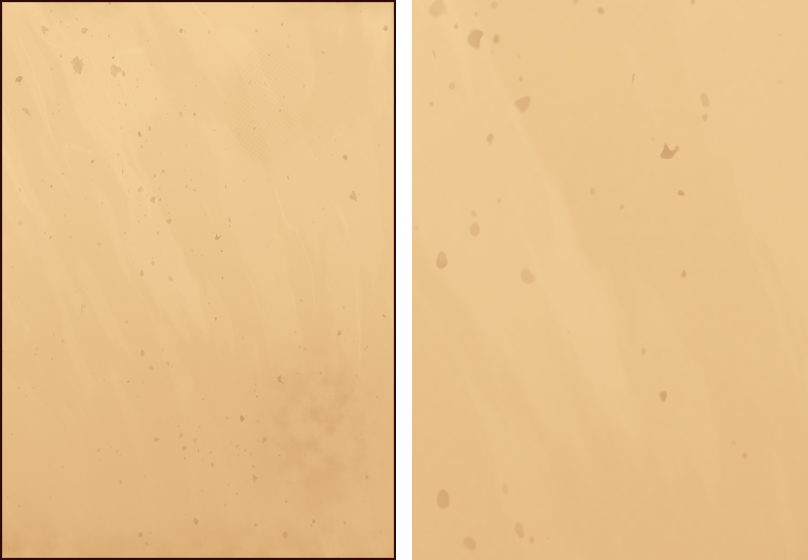
Left: the whole. Right: its middle third, enlarged.
Reproduce this texture procedurally as a Shadertoy shader.

```glsl
// Aged tan parchment with slanted scuffs, brown spots, stains and a thin dark frame.
#define PAPER_LIGHT vec3(0.952, 0.812, 0.603)
#define PAPER_DARK vec3(0.875, 0.700, 0.485)
#define SPOT_COLOR vec3(0.70, 0.50, 0.31)
#define FRAME_COLOR vec3(0.19, 0.04, 0.02)
#define FRAME_WIDTH 0.0040
#define SCUFF_STRENGTH 0.24
#define CREASE_STRENGTH 0.16
#define STAIN_STRENGTH 0.50
#define WEAVE_STRENGTH 0.22
#define SPOT_STRENGTH 0.55

float hash(vec2 p) {
    vec3 q = fract(p.xyx * vec3(0.1031, 0.1030, 0.0973));
    q += dot(q, q.yzx + 33.33);
    return fract((q.x + q.y) * q.z);
}

float noise(vec2 p) {
    vec2 i = floor(p), f = fract(p);
    f = f * f * (3.0 - 2.0 * f);
    return mix(mix(hash(i), hash(i + vec2(1, 0)), f.x),
               mix(hash(i + vec2(0, 1)), hash(i + vec2(1, 1)), f.x), f.y);
}

float fbm(vec2 p) {
    float sum = 0.0, amp = 0.5;
    for (int i = 0; i < 5; i++) {
        sum += amp * noise(p);
        p = mat2(1.6, 1.2, -1.2, 1.6) * p + 17.3;
        amp *= 0.5;
    }
    return sum / 0.97;
}

// Soft round falloff: 1 at the center, 0 past the radii.
float blob(vec2 p, vec2 center, vec2 radii) {
    return 1.0 - smoothstep(0.0, 1.0, length((p - center) / radii));
}

// Scattered uneven drops, one possible drop per grid cell.
float spots(vec2 p, float cell, float chance, float size, float soft) {
    float cover = 0.0;
    vec2 wobbled = p + (vec2(noise(p * 190.0), noise(p * 190.0 + 41.0)) - 0.5) * size * 0.7;
    for (int y = -1; y <= 1; y++)
    for (int x = -1; x <= 1; x++) {
        vec2 id = floor(p / cell) + vec2(x, y);
        vec2 center = (id + 0.15 + 0.7 * vec2(hash(id + 3.7), hash(id + 91.2))) * cell;
        float pick = hash(id + 57.4);
        float radius = size * mix(0.35, 1.0, pick * pick);
        float d = length((wobbled - center) * vec2(1.2, 0.95));
        float drop = 1.0 - smoothstep(radius - soft, radius + soft, d);
        cover = max(cover, drop * step(hash(id + 12.9), chance) * mix(0.35, 1.0, hash(id + 7.1)));
    }
    return cover;
}

void mainImage(out vec4 fragColor, in vec2 fragCoord) {
    vec2 p = fragCoord / iResolution.y;
    vec2 size = iResolution.xy / iResolution.y;
    float pixel = 1.0 / iResolution.y;
    vec2 toEdge = min(p, size - p);
    float edge = min(toEdge.x, toEdge.y);

    // Paper tone, darkening downward with broad clouds
    float tone = 0.10 + 0.70 * smoothstep(-0.05, 0.80, p.y);
    tone += 0.22 * (fbm(p * vec2(5.0, 3.5) + 4.0) - 0.5);

    // Scuffs lean right going down, nearly upright on the right side
    float lean = mix(0.42, 0.08, smoothstep(0.22, 0.66, p.x));
    vec2 grain = vec2(p.x + lean * (p.y - 0.5), p.y);
    grain.x += 0.025 * (fbm(p * 9.0) - 0.5);
    float broad = fbm(grain * vec2(10.0, 1.8) + 8.0);
    float narrow = fbm(grain * vec2(24.0, 4.5) + 31.0);
    float fade = mix(0.35, 1.0, smoothstep(0.1, 0.5, p.y));
    float scuff = 0.6 * smoothstep(0.50, 0.57, broad) + 0.4 * smoothstep(0.54, 0.60, narrow);
    tone += SCUFF_STRENGTH * fade * (scuff - 0.25);

    // Thin broken creases along the scuffs
    float ridge = abs(noise(grain * vec2(26.0, 6.0) + 63.0) - 0.5);
    float crease = (1.0 - smoothstep(0.0, 0.05, ridge)) * smoothstep(0.52, 0.68, fbm(p * 7.0 + 22.0));
    tone += CREASE_STRENGTH * crease * fade;

    // Mottled stains: lower right, bottom edge and top edge
    float mottle = smoothstep(0.25, 0.75, fbm(p * 34.0));
    float stain = blob(p, vec2(0.57, 0.24), vec2(0.17, 0.24));
    stain += 0.6 * (1.0 - smoothstep(0.0, 0.09, p.y));
    stain += 0.7 * (1.0 - smoothstep(0.0, 0.05, 1.0 - p.y)) * smoothstep(0.4, 0.6, noise(p * 7.0));
    stain += 0.5 * blob(p, vec2(0.0), vec2(0.14));
    tone -= STAIN_STRENGTH * stain * mix(0.25, 1.0, mottle);

    // Faint cloth weave in the upper right
    vec2 thread = sin((p + 0.002 * noise(p * 60.0)) * mat2(0.98, 0.17, -0.17, 0.98) * 640.0);
    float patchMask = smoothstep(0.05, 0.6, blob(p, vec2(0.475, 0.81), vec2(0.12, 0.17)) * (0.6 + fbm(p * 14.0)));
    tone -= WEAVE_STRENGTH * patchMask * (0.65 + 0.35 * thread.x * thread.y);
    tone += 0.05 * (noise(p * 240.0) - 0.5);
    vec3 color = mix(PAPER_DARK, PAPER_LIGHT, clamp(tone, -0.35, 1.05));

    // Drops gather in two clusters; the largest sit near the top left
    float cluster = blob(p, vec2(0.38, 0.21), vec2(0.16, 0.11)) + blob(p, vec2(0.29, 0.69), vec2(0.12, 0.24));
    float soft = max(pixel, 0.0012);
    float drops = 0.75 * spots(p, 0.026, 0.06 + 0.38 * cluster, 0.0052, soft);
    drops = max(drops, 0.6 * spots(p + 5.3, 0.015, 0.05 + 0.20 * cluster, 0.0026, soft));
    float corner = blob(p, vec2(0.13, 0.93), vec2(0.17, 0.20));
    drops = max(drops, 0.8 * spots(p + 2.1, 0.060, 0.02 + 0.70 * corner, 0.0130, soft));
    drops *= 0.75 + 0.5 * noise(p * 130.0);
    color = mix(color, SPOT_COLOR, SPOT_STRENGTH * drops);

    // Dark frame
    float frame = 1.0 - smoothstep(FRAME_WIDTH - 0.5 * pixel, FRAME_WIDTH + 0.5 * pixel, edge);
    fragColor = vec4(mix(color, FRAME_COLOR, frame), 1.0);
}
```
